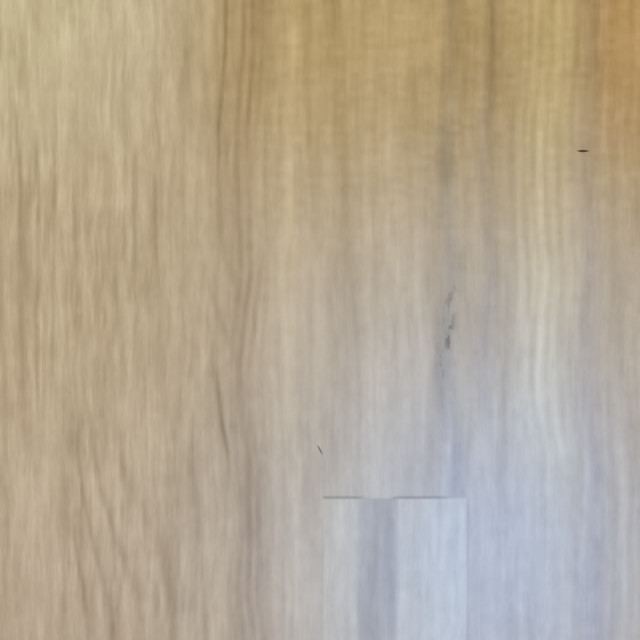
Give the GLSL for this texture, as a Shadertoy shader.

```glsl
// Pale wood planks with soft vertical grain, warm at the top and a cool sheen at lower right

float hash(vec2 p) {
    return fract(sin(dot(p, vec2(127.1, 311.7))) * 43758.5453);
}

float noise(vec2 p) {
    vec2 i = floor(p), f = fract(p);
    f = f * f * (3.0 - 2.0 * f);
    return mix(mix(hash(i), hash(i + vec2(1, 0)), f.x),
               mix(hash(i + vec2(0, 1)), hash(i + vec2(1, 1)), f.x), f.y);
}

float fbm(vec2 p) {
    float sum = 0.0, gain = 0.5;
    for (int i = 0; i < 4; i++) {
        sum += gain * (noise(p) - 0.5);
        p = p * 2.03 + 17.3;
        gain *= 0.55;
    }
    return sum;
}

// Soft vertical stripe around a centre line
float stripe(float x, float centre, float width) {
    float d = (x - centre) / width;
    return exp(-d * d);
}

// Broad light: beige on the left, ochre at the top, bluish sheen below
vec3 woodLight(vec2 uv) {
    vec3 col = mix(vec3(0.715, 0.645, 0.555), vec3(0.73, 0.655, 0.535), smoothstep(0.0, 0.6, uv.y));
    col = mix(col, vec3(0.775, 0.72, 0.575), smoothstep(0.6, 1.0, uv.y) * smoothstep(0.45, 0.0, uv.x));
    float haze = fbm(uv * vec2(14.0, 5.0)) * 0.12;
    float ochre = smoothstep(0.52, 0.95, uv.y + haze) * smoothstep(0.2, 0.5, uv.x);
    col = mix(col, vec3(0.70, 0.60, 0.415), ochre);
    vec2 d = (uv - vec2(0.77, 0.10)) / vec2(0.35, 0.46);
    float sheen = exp(-dot(d, d)) * (1.0 + haze);
    return mix(col, vec3(0.705, 0.742, 0.815), sheen);
}

// Grain brightness, stretched along the planks
float grain(vec2 uv, float seed) {
    float sway = 0.015 * fbm(vec2(uv.x * 5.0, uv.y * 5.0) + seed);
    float x = uv.x + sway;
    float leftSide = smoothstep(0.45, 0.2, uv.x);
    float g = 0.065 * fbm(vec2(x * 24.0, uv.y * 1.5) + seed);
    g += 0.085 * fbm(vec2(x * 70.0, uv.y * 4.0) + seed * 2.0);
    g += (0.045 + 0.06 * leftSide) * fbm(vec2(x * 130.0, uv.y * 16.0) + seed);
    // Short bright and dark fibres
    float fibre = noise(vec2(x * 210.0, uv.y * 26.0) + seed) - 0.5;
    g += (0.012 + 0.03 * leftSide) * fibre * smoothstep(0.2, 0.7, noise(uv * vec2(12.0, 6.0)));
    // Curved figure lines that fade in and out
    float field = uv.x * 11.0 + 1.4 * noise(vec2(uv.x * 6.0, uv.y * 3.0) + 4.0);
    float lines = pow(0.5 + 0.5 * sin(field * 14.0), 4.0);
    float patches = smoothstep(0.4, 0.75, noise(vec2(uv.x * 14.0, uv.y * 4.5) + 8.0));
    return g - 0.05 * lines * patches * mix(0.3, 1.0, leftSide);
}

// Thin short mark in the surface
float speck(vec2 p, vec2 size) {
    return 1.0 - smoothstep(0.4, 1.3, length(p / size));
}

void mainImage(out vec4 fragColor, in vec2 fragCoord) {
    vec2 uv = fragCoord / iResolution.xy;
    vec3 col = woodLight(uv);

    // Short plank whose end joint shows in the lower right
    float inside = smoothstep(0.503, 0.507, uv.x) * smoothstep(0.732, 0.728, uv.x);
    float below = inside * smoothstep(0.224, 0.219, uv.y);
    col += mix(grain(uv, 3.0), grain(uv, 41.0), below) * vec3(1.0, 1.05, 1.05);

    // Dark heartwood bands, with wavy veins in the strongest one
    float bend = 0.018 * (noise(vec2(uv.y * 5.0, 2.0)) - 0.5) + 0.012 * (noise(vec2(uv.y * 14.0, 6.0)) - 0.5);
    float x = uv.x + bend;
    float veins = 0.5 + 0.5 * sin(x * 400.0 + 6.0 * noise(vec2(x * 10.0, uv.y * 6.0)));
    float heart = stripe(x, 0.386, 0.026);
    col -= vec3(0.085, 0.095, 0.09) * heart * (0.5 + 0.9 * veins * noise(uv * vec2(20.0, 6.0)));
    col -= vec3(0.085) * stripe(x, 0.352, 0.004) * smoothstep(0.2, 0.6, noise(vec2(3.0, uv.y * 6.0)));
    float above = 1.0 - below;
    col -= vec3(0.07, 0.06, 0.04) * stripe(x, 0.708, 0.015) * above * (0.4 + noise(uv * vec2(60.0, 12.0)));
    col -= vec3(0.05, 0.045, 0.025) * stripe(x, 0.768, 0.013) * smoothstep(0.1, 0.6, uv.y);
    col -= vec3(0.045, 0.042, 0.02) * stripe(x, 0.925, 0.02);
    col -= vec3(0.03) * stripe(x, 0.515, 0.013) * above * noise(vec2(uv.x * 40.0, uv.y * 9.0));

    // Cream sapwood with thin dark veins, and a reddish upper right edge
    float veined = 0.7 + 0.3 * sin(x * 330.0 + 3.0 * noise(vec2(x * 20.0, uv.y * 5.0)));
    col += vec3(0.06, 0.07, 0.05) * stripe(x, 0.86, 0.042) * veined * smoothstep(0.0, 0.4, uv.y);
    col += vec3(0.0, -0.035, -0.05) * smoothstep(0.89, 0.97, uv.x) * smoothstep(0.6, 0.95, uv.y);
    col += vec3(0.025, 0.025, 0.018) * stripe(x, 0.46, 0.008);

    // Rough dark flecks in the knotty strip
    float fleck = smoothstep(0.1, 0.35, fbm(uv * vec2(110.0, 50.0)) + 0.12);
    col -= 0.13 * fleck * stripe(x, 0.708, 0.012) * stripe(uv.y, 0.48, 0.07);

    // Tones of the short plank and its joint
    float greyStrip = smoothstep(0.552, 0.568, uv.x) * smoothstep(0.627, 0.61, uv.x);
    col += below * mix(vec3(0.02, 0.03, 0.03), vec3(-0.045, -0.035, -0.02), greyStrip);
    float jointWear = smoothstep(0.2, 0.8, noise(vec2(uv.x * 22.0, 1.0)));
    col -= 0.11 * inside * jointWear * stripe(uv.y, 0.2225, 0.0025);
    col -= 0.025 * stripe(uv.x, 0.731, 0.0025) * smoothstep(0.225, 0.215, uv.y);

    // Cloudy mottling, cross ripples near the top and two small marks
    col += 0.045 * fbm(uv * vec2(90.0, 60.0)) + 0.03 * fbm(uv * vec2(12.0, 16.0));
    float ripple = noise(uv * vec2(45.0, 110.0)) - 0.5;
    col += 0.03 * ripple * smoothstep(0.5, 0.8, uv.y) * smoothstep(0.3, 0.45, uv.x);
    col = mix(col, vec3(0.27, 0.22, 0.14), 0.85 * speck(uv - vec2(0.911, 0.764), vec2(0.009, 0.0022)));
    vec2 nick = uv - vec2(0.5, 0.297);
    col = mix(col, vec3(0.42, 0.40, 0.36), 0.7 * speck(vec2(nick.x + 0.5 * nick.y, nick.y), vec2(0.002, 0.008)));

    fragColor = vec4(clamp(col, 0.0, 1.0), 1.0);
}
```
